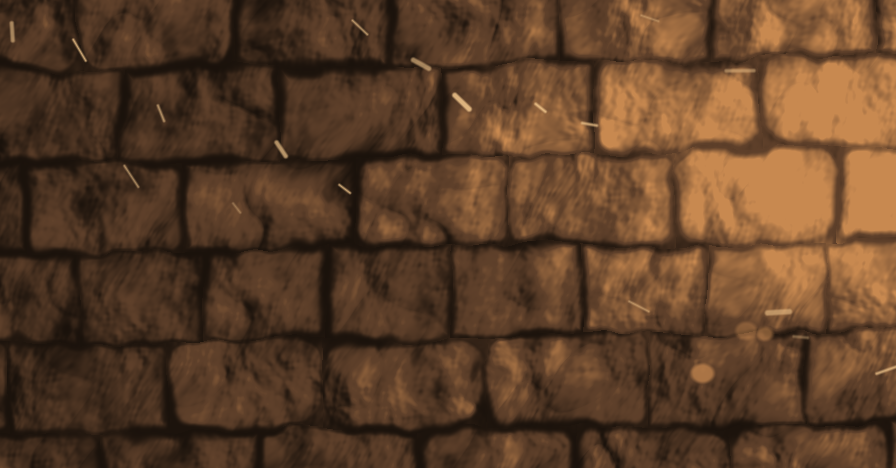
Write a Shadertoy shader that draws this texture.

```glsl
const float ROW_HEIGHT = 0.195;
const float FIRST_BED = 0.084;
const float BED_TILT = 0.014;
const vec3 SHADOW = vec3(0.10, 0.068, 0.043);
const vec3 BROWN = vec3(0.37, 0.25, 0.165);
const vec3 AMBER = vec3(0.76, 0.52, 0.305);
const vec3 SPARK = vec3(0.95, 0.78, 0.55);

// Joint phase and stone width of each course, bottom to top
const vec2 COURSES[6] = vec2[6](
    vec2(0.21, 0.338), vec2(0.02, 0.342), vec2(0.165, 0.267),
    vec2(0.055, 0.346), vec2(0.25, 0.341), vec2(0.165, 0.341));

float hash(vec2 p) {
    return fract(sin(dot(p, vec2(127.1, 311.7))) * 43758.5453);
}

float noise(vec2 p) {
    vec2 i = floor(p), f = fract(p);
    f = f * f * (3.0 - 2.0 * f);
    return mix(mix(hash(i), hash(i + vec2(1, 0)), f.x),
               mix(hash(i + vec2(0, 1)), hash(i + vec2(1, 1)), f.x), f.y);
}

float fbm(vec2 p) {
    float sum = 0.0, amp = 0.5;
    for (int i = 0; i < 4; i++) {
        sum += amp * noise(p);
        p = mat2(1.6, 1.2, -1.2, 1.6) * p + 3.7;
        amp *= 0.5;
    }
    return sum;
}

float roundBox(vec2 p, vec2 halfSize, float radius) {
    vec2 q = abs(p) - halfSize + radius;
    return length(max(q, 0.0)) + min(max(q.x, q.y), 0.0) - radius;
}

float capsule(vec2 p, vec2 dir, float halfLength) {
    return length(p - dir * clamp(dot(p, dir), -halfLength, halfLength));
}

float joint(float index, float row) {
    return index + 0.06 * (hash(vec2(index, row + 9.0)) - 0.5);
}

// Signed distance to the enclosing stone (x) and its random value (y)
vec2 masonry(vec2 p) {
    float v = (p.y - FIRST_BED) / ROW_HEIGHT;
    float row = floor(v);
    vec2 course = COURSES[int(clamp(row + 1.0, 0.0, 5.0))];
    float u = (p.x - course.x) / course.y;
    float index = floor(u);
    if (u < joint(index, row)) index -= 1.0;
    else if (u > joint(index + 1.0, row)) index += 1.0;
    float left = joint(index, row), right = joint(index + 1.0, row);
    float id = hash(vec2(index, row) + 4.3);
    vec2 center = vec2((u - 0.5 * (left + right)) * course.y, (v - row - 0.5) * ROW_HEIGHT);
    vec2 halfSize = 0.5 * vec2((right - left) * course.y, ROW_HEIGHT);
    return vec2(roundBox(center, halfSize, mix(0.008, 0.065, id * id)), id);
}

// Broken rock: steep rough grain cut by angular creases
float rockHeight(vec2 p) {
    vec2 q = mat2(0.87, 0.32, -0.5, 0.55) * p * 17.0 + 0.6 * noise(p * 9.0);
    float crease = abs(2.0 * noise(q * 0.8 + 8.0) - 1.0);
    return fbm(q) + 0.3 * crease;
}

// Lit slope plus darker hollows
float relief(vec2 p, vec2 lightDir) {
    float here = rockHeight(p);
    return 2.6 * (here - rockHeight(p + lightDir * 0.01)) + 1.1 * (here - 0.59);
}

vec3 ramp(float tone) {
    vec3 low = mix(SHADOW, BROWN, smoothstep(0.0, 1.0, tone * 2.0));
    return mix(low, AMBER, clamp(tone * 2.0 - 1.0, 0.0, 1.06));
}

// Short bright flecks that tilt from steep to level across the wall
float sparks(vec2 p, float aspect, float px) {
    float cover = 0.0;
    for (int i = 0; i < 18; i++) {
        float k = float(i);
        float x = (k + hash(vec2(k, 1.0))) / 18.0;
        float drop = hash(vec2(k, 2.0)) * mix(0.3, 0.85, x);
        float angle = mix(-1.3, 0.15, x) + 0.5 * (hash(vec2(k, 3.0)) - 0.5);
        float d = capsule(p - vec2(x * aspect, 0.98 - drop), vec2(cos(angle), sin(angle)),
                          mix(0.012, 0.03, hash(vec2(k, 4.0))));
        float width = mix(0.001, 0.005, pow(hash(vec2(k, 5.0)), 4.0));
        float fleck = 1.0 - smoothstep(width - px, width + px + 0.002, d);
        cover = max(cover, fleck * mix(0.35, 0.9, hash(vec2(k, 6.0))));
    }
    return cover;
}

// Soft pale discs near the lower right
float discs(vec2 p, float aspect, float px) {
    float cover = 0.0;
    for (int i = 0; i < 5; i++) {
        float k = float(i);
        vec2 c = vec2(aspect * mix(0.75, 1.0, hash(vec2(k, 11.0))),
                      mix(0.12, 0.3, hash(vec2(k, 12.0))));
        float d = length((p - c) * vec2(1.0, 1.2)) - mix(0.014, 0.03, hash(vec2(k, 13.0)));
        cover = max(cover, (1.0 - smoothstep(-0.01, px, d)) * mix(0.4, 0.8, hash(vec2(k, 14.0))));
    }
    return cover;
}

void mainImage(out vec4 fragColor, in vec2 fragCoord) {
    float px = 1.0 / iResolution.y, aspect = iResolution.x * px;
    vec2 p = fragCoord * px;
    vec2 coarse = vec2(noise(p * 6.0), noise(p * 6.0 + 31.0)) - 0.5;
    vec2 fine = vec2(noise(p * 24.0), noise(p * 24.0 + 57.0)) - 0.5;
    vec2 tilt = vec2(0.0, BED_TILT * (p.x - 0.5 * aspect));
    vec2 stone = masonry(p - tilt + vec2(0.02, 0.026) * coarse + vec2(0.009, 0.018) * fine);

    // Warm light from the right, fading toward the floor
    vec2 toLamp = (p - vec2(aspect * 0.97, 0.66)) / vec2(0.74, 0.38);
    float glow = min(1.15 * exp(-dot(toLamp, toLamp)), 1.0);
    float tone = 0.285 + 0.64 * glow + 0.16 * p.x / aspect + 0.1 * (stone.y - 0.5);
    float stain = 0.4 * (noise(p * 7.0 + 70.0) - 0.45);
    float rock = relief(p + stone.y * 7.0, vec2(0.8, 0.6));
    tone *= 1.0 + mix(1.25, 0.5, glow) * rock + mix(1.0, 0.4, glow) * stain;

    // Worn edges and dark joints of uneven depth
    tone *= mix(0.78, 1.0, smoothstep(0.0, 0.04, -stone.x));
    float depth = smoothstep(0.2, 0.65, noise(p * 9.0 + 40.0));
    float mortar = 1.0 - smoothstep(0.001, mix(0.01, 0.02, depth), -stone.x);
    tone *= 1.0 - mortar * mix(0.85, 0.5, glow) * mix(0.5, 1.0, depth);

    vec3 color = ramp(max(tone, 0.0));
    color = mix(color, AMBER, discs(p, aspect, px));
    color = mix(color, SPARK, sparks(p, aspect, px));
    fragColor = vec4(color, 1.0);
}
```
